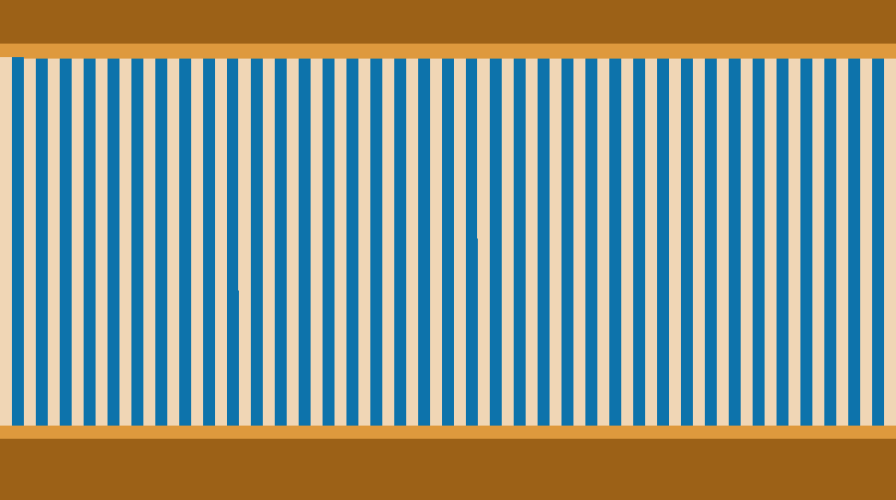
Write a Shadertoy shader that draws this pattern.

```glsl
// Blue and cream upright stripes framed by brown bands with amber trim.
#define PERIODS 37.5
#define BAND_TOP 0.9128
#define TRIM_TOP 0.8828
#define TRIM_BOTTOM 0.1488
#define BAND_BOTTOM 0.1225
#define NICK_DEPTH 0.0009

const vec3 CREAM = vec3(0.94, 0.84, 0.71);
const vec3 BLUE  = vec3(0.05, 0.45, 0.67);
const vec3 BROWN = vec3(0.61, 0.38, 0.09);
const vec3 AMBER = vec3(0.87, 0.60, 0.24);

// Linear coverage of a pixel by the side where dist is positive.
float cover(float dist, float pixel) {
    return clamp(dist / pixel + 0.5, 0.0, 1.0);
}

// Trims the right edge of one stripe above a given height.
float nick(float index, float chosen, float y, float height, float pixel) {
    float onStripe = 1.0 - step(0.5, abs(index - chosen));
    return NICK_DEPTH * onStripe * cover(y - height, pixel);
}

// Coverage of the blue stripes, each filling the second half of a period.
float stripes(vec2 uv, vec2 pixel) {
    float index = floor(uv.x * PERIODS);
    float local = uv.x - index / PERIODS;
    float trim = nick(index, 9.0, uv.y, 0.419, pixel.y)
               + nick(index, 19.0, uv.y, 0.523, pixel.y);
    float left = cover(local - 0.5 / PERIODS, pixel.x);
    float right = cover(1.0 / PERIODS - trim - local, pixel.x);
    // The half pixel that spills into the next period.
    float spill = step(0.5, index) * cover(-local, pixel.x);
    return min(left, right) + spill;
}

void mainImage(out vec4 fragColor, in vec2 fragCoord) {
    vec2 uv = fragCoord / iResolution.xy;
    vec2 pixel = 1.0 / iResolution.xy;

    // Striped field
    vec3 color = mix(CREAM, BLUE, stripes(uv, pixel));

    // Amber trim, a little higher over the first stripe
    float lift = 0.003 * (1.0 - step(1.0 / PERIODS, uv.x));
    float trim = max(cover(uv.y - TRIM_TOP - lift, pixel.y),
                     cover(TRIM_BOTTOM - uv.y, pixel.y));
    color = mix(color, AMBER, trim);

    // Brown outer bands
    float band = max(cover(uv.y - BAND_TOP, pixel.y),
                     cover(BAND_BOTTOM - uv.y, pixel.y));
    color = mix(color, BROWN, band);

    fragColor = vec4(color, 1.0);
}
```
